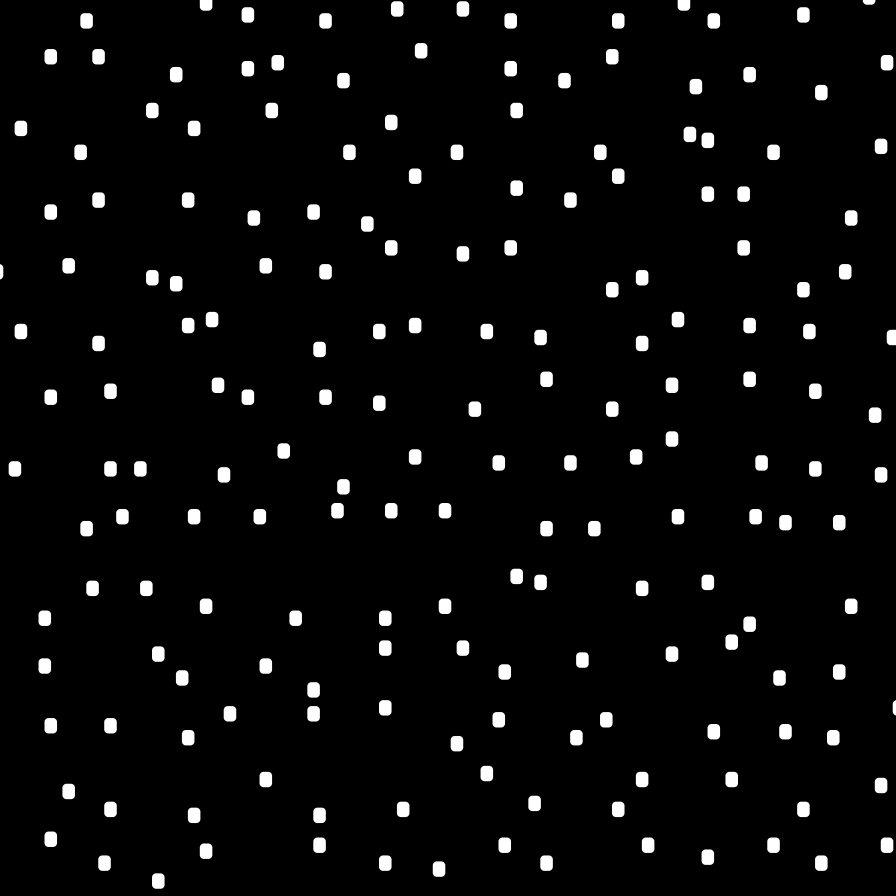
Reproduce this pattern procedurally as a Shadertoy shader.

```glsl
// Evenly scattered small white upright pills on a black ground.
#define CELLS 13.5                    // scatter cells across the canvas
#define JITTER 0.74                   // share of a cell a dot may wander
#define LATTICE 150.0                 // dot centres snap to this fine lattice
#define HALF_SIZE vec2(0.0070, 0.0086)
#define CORNER 0.0046                 // corner radius of a dot
#define GROUND vec3(0.0)
#define DOT_COLOUR vec3(1.0)

// Two random values in 0..1 for an integer cell
vec2 hash2(ivec2 cell) {
    uvec2 q = uvec2(cell + 64) * uvec2(1597u, 3812u) + uvec2(7919u, 104u);
    q = q * 1664525u + 1013904u;
    q.x += q.y * 1664525u;
    q.y += q.x * 1664525u;
    q ^= q >> 16u;
    q.x += q.y * 1664525u;
    q.y += q.x * 1664525u;
    q ^= q >> 16u;
    return vec2(q & 65535u) / 65536.0;
}

// Signed distance to a rounded box
float roundedBox(vec2 p, vec2 halfSize, float radius) {
    vec2 d = abs(p) - halfSize + radius;
    return length(max(d, 0.0)) + min(max(d.x, d.y), 0.0) - radius;
}

// Centre of the dot in a cell; odd rows are shifted by half a cell
vec2 dotCentre(ivec2 cell) {
    vec2 wander = 0.5 + JITTER * (hash2(cell) - 0.5);
    float rowShift = 0.5 * float(cell.y & 1);
    vec2 p = (vec2(cell) + wander + vec2(rowShift, 0.0)) / CELLS;
    return (floor(p * LATTICE) + 0.5) / LATTICE;
}

void mainImage(out vec4 fragColor, in vec2 fragCoord) {
    vec2 uv = fragCoord / iResolution.y;
    float pixel = 1.0 / iResolution.y;
    ivec2 home = ivec2(floor(uv * CELLS));

    // Nearest dot among the neighbouring cells
    float dist = 1.0;
    for (int y = -1; y <= 1; y++) {
        for (int x = -2; x <= 1; x++) {
            vec2 centre = dotCentre(home + ivec2(x, y));
            dist = min(dist, roundedBox(uv - centre, HALF_SIZE, CORNER));
        }
    }

    // Crisp edge, one pixel wide
    float coverage = clamp(0.5 - dist / pixel, 0.0, 1.0);
    fragColor = vec4(mix(GROUND, DOT_COLOUR, coverage), 1.0);
}
```
